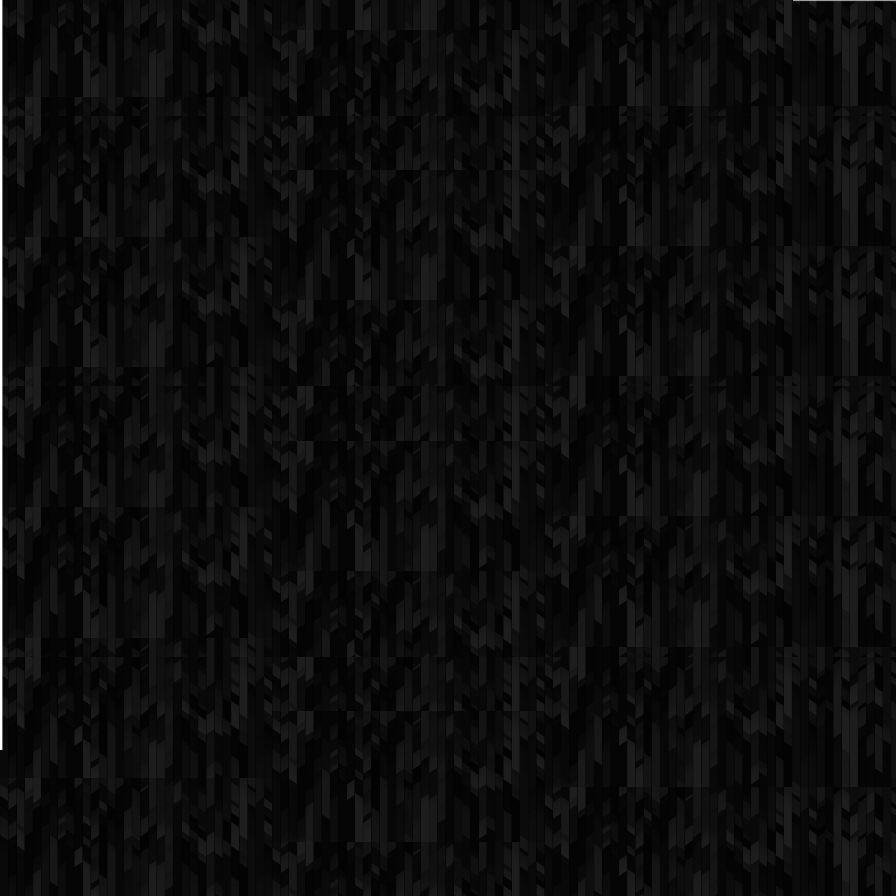
This pattern is drawn by a Shadertoy shader. Its source:

```glsl
#define STRIPS 108.6        // strips across the canvas
#define TILE_STRIPS 33.0    // strips in one tile
#define TILE_HEIGHT 15.8    // heights are in strip widths
#define BAND_HEIGHT 32.8
#define BAND_START 14.0
#define SLANT 0.68          // rise of a slanted cut
#define CUT_STEP 0.95       // spacing of possible cuts
#define DARK 0.012
#define LIGHT 0.116
#define TONE_CURVE 1.25
#define GROOVE 0.5          // depth of the line between strips
#define MARGIN vec2(0.0027, 0.163)  // width and foot of the white margin

float hash(vec2 p) {
    vec3 q = fract(vec3(p.xyx) * 0.1031);
    q += dot(q, q.yzx + 33.33);
    return fract((q.x + q.y) * q.z);
}

// Grey of one plank: dark in short clumps, with a faint fade at its top
float plankTone(float strip, float cut, float along) {
    float h = pow(hash(vec2(strip * 1.7 + 7.0, cut * 5.3 + 41.0)), TONE_CURVE);
    float clump = hash(floor(vec2(strip / 3.0, cut / 4.0)) + 23.0);
    float middle = step(3.0, cut) * step(cut, 11.0);
    h *= 1.0 - 0.6 * middle * step(0.8, clump);
    return mix(DARK, LIGHT, h) * mix(0.88, 1.03, smoothstep(0.0, 1.5, along));
}

// Height below the nearest seam; tiles restart at every band
float heightInTile(float y, float column) {
    float local = mod(y - BAND_START, BAND_HEIGHT);
    float offset = column == 1.0 ? 6.6 : 14.7 + 0.55 * column;
    return local < offset ? local : mod(local - offset, TILE_HEIGHT);
}

void mainImage(out vec4 fragColor, in vec2 fragCoord) {
    vec2 uv = fragCoord / iResolution.y;
    vec2 p = uv * STRIPS;
    float pixel = STRIPS / iResolution.y;
    float y = STRIPS - p.y;

    // Strip and tile coordinates
    float index = floor(p.x);
    float across = fract(p.x);
    float column = min(floor(index / TILE_STRIPS), 2.0);
    float strip = index - column * TILE_STRIPS;
    float v = heightInTile(y, column);

    // Slanted cuts, leaning mostly in alternate directions
    float lean = mod(strip, 2.0) * 2.0 - 1.0;
    if (hash(vec2(strip, 91.0)) < 0.2) lean = -lean;
    float slanted = v + lean * SLANT * (across - 0.5);

    // Each cut starts a new plank; cuts thin out lower in the tile
    float tone = plankTone(strip, 0.0, v + 1.0);
    for (float k = 1.0; k < 17.0; k++) {
        float chance = mix(0.5, 0.17, smoothstep(7.0, 14.0, k));
        if (hash(vec2(strip * 2.3 + 53.0, k * 3.1 + 17.0)) > chance) continue;
        float start = (k + 0.7 * hash(vec2(k * 1.9, strip + 29.0)) - 0.5) * CUT_STEP;
        float along = slanted - start;
        tone = mix(tone, plankTone(strip, k, along),
                   smoothstep(-0.5 * pixel, 0.5 * pixel, along));
    }

    // Fine groove between strips
    float side = min(across, 1.0 - across);
    tone *= 1.0 - GROOVE * (1.0 - smoothstep(0.02, 0.04 + 0.35 * pixel, side));

    // White margin on the left and a thin pale line at the top right
    float soft = 0.5 / iResolution.y;
    float margin = (1.0 - smoothstep(MARGIN.x - soft, MARGIN.x + soft, uv.x))
                 * smoothstep(MARGIN.y - soft, MARGIN.y + soft, uv.y);
    float topLine = smoothstep(0.885 - soft, 0.885 + soft, uv.x)
                  * smoothstep(0.9987 - soft, 0.9987 + soft, uv.y);
    tone = mix(tone, 1.0, max(margin, 0.6 * topLine));

    fragColor = vec4(vec3(tone), 1.0);
}
```
